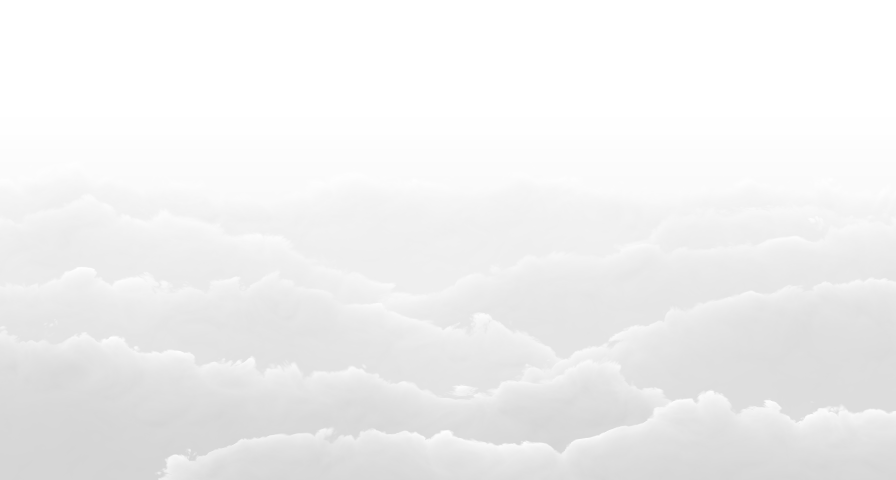
A WebGL 2 fragment shader for this background:

```glsl
#version 300 es
precision highp float;

uniform vec2 u_resolution;
out vec4 outColor;

float hash(vec2 cell) {
    vec3 q = fract(cell.xyx * vec3(0.1031, 0.1030, 0.0973));
    q += dot(q, q.yzx + 33.33);
    return fract((q.x + q.y) * q.z);
}

float valueNoise(vec2 p) {
    vec2 cell = floor(p);
    vec2 f = fract(p);
    f = f * f * (3.0 - 2.0 * f);
    return mix(mix(hash(cell), hash(cell + vec2(1, 0)), f.x),
               mix(hash(cell + vec2(0, 1)), hash(cell + vec2(1, 1)), f.x), f.y);
}

// Rounded puffs with creases between them, about 0 to 1
float billow(vec2 p) {
    float sum = 0.0;
    float weight = 0.5;
    for (int i = 0; i < 5; i++) {
        sum += weight * abs(2.0 * valueNoise(p) - 1.0);
        p = mat2(1.6, 1.2, -1.2, 1.6) * p + 7.3;
        weight *= 0.56;
    }
    return sum;
}

// Smooth curve through evenly spaced crest heights
float crestHeight(float heights[13], float x) {
    float t = clamp(x, 0.0, 0.9999) * 12.0;
    int i = int(t);
    float f = fract(t);
    float a = heights[max(i - 1, 0)];
    float b = heights[i];
    float c = heights[i + 1];
    float d = heights[min(i + 2, 12)];
    return b + 0.5 * f * (c - a + f * (2.0 * a - 5.0 * b + 4.0 * c - d
         + f * (3.0 * (b - c) + d - a)));
}

// Lays one bank of cloud over the grey behind it
float cloudBank(float behind, vec2 p, float x, float heights[13],
                float crest, float shadow, float puffSize, float softness, float seed) {
    vec2 q = p * vec2(0.8, 1.1) / puffSize + seed;
    q += 0.5 * vec2(valueNoise(q * 1.3), valueNoise(q * 1.3 + 5.2));
    float puffs = billow(q);
    float litPuffs = billow(q + vec2(-0.08, 0.18));
    float depth = crestHeight(heights, x) + (puffs - 0.42) * puffSize * 0.85 - p.y;
    float below = max(depth, 0.0);

    // Bright rim, soft body and light on the puffs
    float contrast = crest - shadow;
    float swell = valueNoise(q * 0.45 + 3.7) - 0.5;
    float tone = mix(shadow, crest, 0.4 * exp(-below * 50.0) + 0.6 * exp(-below * 13.0));
    tone += contrast * (puffs - litPuffs) * 0.75 * exp(-below * 13.0);
    tone += contrast * ((puffs - 0.42) * 0.5 + swell * 0.35) * exp(-below * 8.0);
    return mix(behind, tone, smoothstep(-softness, softness, depth));
}

void main() {
    vec2 p = gl_FragCoord.xy / u_resolution.y;
    float x = gl_FragCoord.x / u_resolution.x;

    // Pale sky
    float grey = mix(0.975, 1.0, smoothstep(0.54, 0.80, p.y));

    // Hazy distance
    grey = cloudBank(grey, p, x, float[13](0.62, 0.64, 0.61, 0.59, 0.59, 0.63, 0.60,
        0.64, 0.61, 0.60, 0.62, 0.60, 0.59), 0.988, 0.935, 0.07, 0.020, 3.0);
    grey = cloudBank(grey, p, x, float[13](0.54, 0.58, 0.55, 0.53, 0.48, 0.415, 0.36,
        0.34, 0.44, 0.545, 0.566, 0.561, 0.541), 0.980, 0.916, 0.08, 0.010, 11.0);

    // Middle banks
    grey = cloudBank(grey, p, x, float[13](0.27, 0.27, 0.27, 0.27, 0.27, 0.36, 0.41,
        0.461, 0.468, 0.495, 0.502, 0.512, 0.522), 0.971, 0.898, 0.09, 0.007, 19.0);
    grey = cloudBank(grey, p, x, float[13](0.41, 0.427, 0.405, 0.41, 0.415, 0.361, 0.327,
        0.307, 0.20, 0.10, 0.10, 0.10, 0.10), 0.970, 0.886, 0.08, 0.006, 27.0);
    grey = cloudBank(grey, p, x, float[13](0.10, 0.10, 0.10, 0.10, 0.10, 0.10, 0.15,
        0.22, 0.278, 0.35, 0.39, 0.422, 0.407), 0.964, 0.866, 0.09, 0.006, 35.0);

    // Near banks
    grey = cloudBank(grey, p, x, float[13](0.31, 0.298, 0.254, 0.249, 0.227, 0.212, 0.171,
        0.21, 0.232, 0.18, 0.12, 0.07, 0.05), 0.968, 0.838, 0.10, 0.005, 43.0);
    grey = cloudBank(grey, p, x, float[13](-0.10, -0.07, 0.0, 0.085, 0.098, 0.112, 0.085,
        0.063, 0.102, 0.151, 0.161, 0.132, 0.146), 0.968, 0.830, 0.10, 0.005, 51.0);

    outColor = vec4(vec3(clamp(grey, 0.0, 1.0)), 1.0);
}
```
